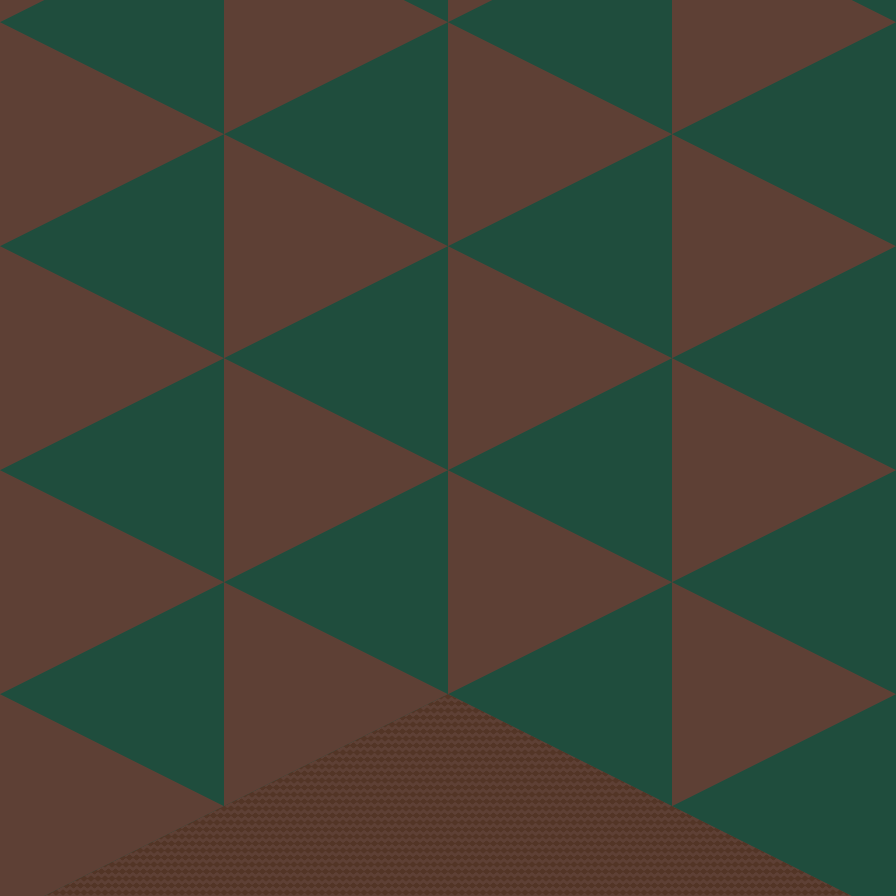
A Shadertoy shader for this pattern:

```glsl
// Two-tone triangle walls meeting a finely woven floor in a 2:1 isometric corner.

const float COLUMNS = 4.0;          // triangle columns across the canvas
const vec2  CORNER = vec2(2.0, 0.901); // floor apex, in column units
const float SLOPE = 0.5;            // rise of the slanted edges
const float WEAVE_COUNT = 128.0;    // weave stitches across the canvas
const float STITCH_WIDTH = 0.25;    // mean half height of a stitch
const float STITCH_SWELL = 0.16;    // swelling along each stitch
const vec3  BROWN = vec3(0.369, 0.251, 0.208);
const vec3  GREEN = vec3(0.120, 0.302, 0.240);
const vec3  DARK_BROWN = vec3(0.325, 0.207, 0.150);
const float PI = 3.14159265;

// Square wave that flips sign at every integer, softened over one pixel.
float squareWave(float t, float pixel) {
    return clamp(2.0 * sin(PI * t) / (PI * pixel), -1.0, 1.0);
}

// Crossing any of three line families swaps the colour.
float triangleMask(vec2 p, float pixel) {
    float slantPixel = pixel * length(vec2(SLOPE, 1.0));
    float y = p.y - CORNER.y;
    float parity = squareWave(p.x, pixel)
                 * squareWave(y - SLOPE * p.x, slantPixel)
                 * squareWave(y + SLOPE * p.x, slantPixel);
    return 0.5 - 0.5 * parity;
}

// Staggered rows of small swelling stitches.
float weaveMask(vec2 p, float pixel) {
    p.x += 0.5 * mod(floor(p.y), 2.0);
    float halfHeight = STITCH_WIDTH + STITCH_SWELL * cos(2.0 * PI * p.x);
    float inside = halfHeight - abs(fract(p.y) - 0.5);
    return clamp(inside / pixel + 0.5, 0.0, 1.0);
}

// Region below the two receding floor edges.
float floorMask(vec2 p, float pixel) {
    float inside = CORNER.y - p.y - SLOPE * abs(p.x - CORNER.x);
    return clamp(inside / (pixel * length(vec2(SLOPE, 1.0))) + 0.5, 0.0, 1.0);
}

void mainImage(out vec4 fragColor, in vec2 fragCoord) {
    vec2 uv = fragCoord / iResolution.y;
    float pixel = 1.0 / iResolution.y;
    vec2 p = uv * COLUMNS;
    float cellPixel = pixel * COLUMNS;

    vec3 wall = mix(BROWN, GREEN, triangleMask(p, cellPixel));
    vec3 ground = mix(BROWN, DARK_BROWN, weaveMask(uv * WEAVE_COUNT, pixel * WEAVE_COUNT));
    fragColor = vec4(mix(wall, ground, floorMask(p, cellPixel)), 1.0);
}
```
